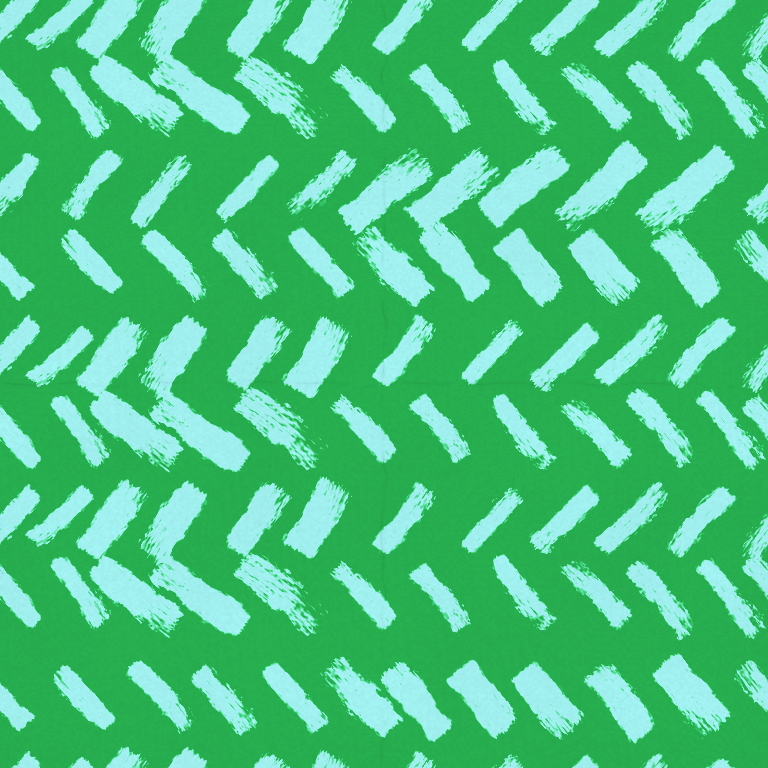
A three.js fragment shader for this pattern:

```glsl
// Dry-brush herringbone: nine rows of pale cyan dabs leaning in alternate directions on green.
// Each dab is a ragged rounded box in its own rotated frame, worn by stretched bristle noise.
// Rows of the same kind share their random seeds, so their dabs repeat like stamps.
varying vec2 vUv;

float hash(vec2 p) {
  return fract(sin(dot(p, vec2(127.1, 311.7))) * 43758.5453);
}

// Value noise whose cells wrap after a whole number of units
float noise(vec2 p, float period) {
  vec2 i = floor(p), f = fract(p);
  f = f * f * (3.0 - 2.0 * f);
  vec2 a = mod(i, period), b = mod(i + 1.0, period);
  return mix(mix(hash(a), hash(vec2(b.x, a.y)), f.x),
             mix(hash(vec2(a.x, b.y)), hash(b), f.x), f.y);
}

// Signed distance to one worn dab; q.x runs along the stroke
float dab(vec2 q, vec2 size, vec2 seed) {
  float bend = hash(seed + 5.1) - 0.5;
  float side = hash(seed + 6.3) < 0.6 ? 1.0 : -1.0;
  float wear = hash(seed + 7.7);
  vec2 shift = seed * 23.0 + 200.0;

  // Curved, uneven body
  vec2 t = q / size;
  q.y += bend * 0.009 * (t.x * t.x - 0.4);
  size.y *= 0.86 + 0.3 * noise(q.xx * vec2(45.0, 0.0) + shift, 1024.0);
  vec2 e = abs(q) - size + 0.006;
  float d = length(max(e, 0.0)) + min(max(e.x, e.y), 0.0) - 0.006;

  // Ragged outline, rougher towards the dry end
  float dry = smoothstep(-0.1, 1.3, t.x * side + 0.45 * t.y * sign(bend));
  float rough = 0.5 + wear * 0.5 + dry * 0.7;
  d += (noise(q * vec2(90.0, 240.0) + shift, 1024.0) - 0.5) * 0.006 * rough;
  d += (noise(q * vec2(300.0, 520.0) + shift, 1024.0) - 0.5) * 0.005 * rough;

  // Gaps between bristles
  float streak = 0.6 * noise(q * vec2(70.0, 420.0) + shift, 1024.0)
               + 0.4 * noise(q * vec2(260.0, 480.0) + shift + 31.0, 1024.0);
  float level = 0.98 - (0.15 + 0.5 * wear) * dry - 0.2 * step(0.86, wear);
  return max(d, (streak - level) * 0.008);
}

// Distance to the nearest dab of one row
float brushRow(vec2 p, float r) {
  bool late = r == 2.0 || r == 3.0 || r == 8.0;
  float slash = step(mod(r, 2.0), 0.5) * step(r, 7.5);
  float kind = (late ? 2.0 : 0.0) + 1.0 - slash;
  float count = r == 2.0 || r == 3.0 ? 10.0 : 11.0;
  float top = 0.029 + 0.216 * floor(r / 2.0) + 0.098 * mod(r, 2.0) + 0.016 * step(7.5, r);
  float y = fract(p.y + top + 0.5) - 0.5;
  if (abs(y) > 0.085) return 1.0;

  float x = p.x - (late ? 0.004 : mix(0.02, 0.078, slash));
  float nearest = 1.0;
  for (float c = -1.0; c <= 1.0; c++) {
    float column = floor(x * count + 0.5) + c;
    float i = mod(column, count);
    float u = i / count;
    vec2 seed = vec2(i, kind * 17.0 + 3.0);

    // A run of broad dabs in each row, longer and flatter in the middle kinds
    float broad = late ? step(0.45, u) : step(slash > 0.5 ? 0.08 : 0.15, u) * step(u, 0.4);
    float flatter = broad * (kind == 1.0 || kind == 2.0 ? 1.0 : 0.0);
    float angle = 0.87 + 0.16 * (hash(seed + 1.3) - 0.5) - 0.17 * flatter;
    if (kind == 0.0) angle += 0.14 * broad - 0.05;
    vec2 size = vec2(0.053 + 0.012 * flatter, 0.0125 + 0.0075 * broad);
    size *= 0.92 + 0.16 * vec2(hash(seed + 2.9), hash(seed + 3.7));

    // Uneven spacing and small offsets
    float drift = (late ? 0.015 : -0.027) * sin(6.2831853 * u);
    vec2 q = vec2(x - column / count - drift, y);
    q -= (vec2(hash(seed + 4.1), hash(vec2(i, r + 80.0))) - 0.5) * vec2(0.02, 0.01);

    angle *= slash > 0.5 ? 1.0 : -1.0;
    vec2 axis = vec2(cos(angle), sin(angle));
    q = vec2(dot(q, axis), dot(q, vec2(-axis.y, axis.x)));
    nearest = min(nearest, dab(q, size, seed));
  }
  return nearest;
}

void main() {
  float d = 1.0;
  for (float r = 0.0; r < 9.0; r++) d = min(d, brushRow(vUv, r));

  // Green ground, brighter fringe, cyan paint
  vec3 color = vec3(0.15, 0.68, 0.31);
  color = mix(color, vec3(0.25, 0.86, 0.5), smoothstep(0.0014, -0.0002, d));
  color = mix(color, vec3(0.63, 0.94, 0.94), smoothstep(0.0005, -0.0016, d));

  // Paper grain, soft blotches and two faint fold lines
  float grain = noise(vUv * 360.0, 360.0) - 0.5;
  float blotch = noise(vUv * 12.0, 12.0) - 0.5;
  vec2 wobble = vec2(noise(vUv * 40.0, 40.0), noise(vUv * 40.0 + 9.0, 40.0)) - 0.5;
  vec2 fold = exp(-abs(vUv - 0.5 + 0.008 * wobble) * 700.0);
  float creases = max(fold.x, fold.y) * noise(vUv * 60.0, 60.0);
  color *= 1.0 + 0.04 * grain + 0.02 * blotch - 0.09 * creases;

  gl_FragColor = vec4(color, 1.0);
}
```
